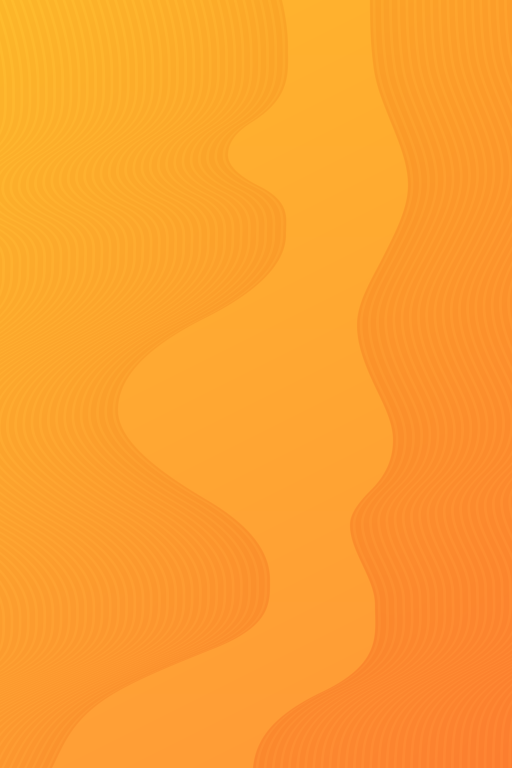
A Shadertoy shader for this background:

```glsl
// Warm orange backdrop: a pale winding band between two fields of fine wavy contour lines.

// Bends of each edge: height, sideways place (both in 1/512 of the width) and slope.
const vec3 leftBends[14] = vec3[14](
    vec3(-60, 262, 0.4), vec3(48, 288, 0), vec3(122, 252, -1.6), vec3(155, 228, 0),
    vec3(186, 259, 2), vec3(234, 286, 0), vec3(318, 205, -2), vec3(410, 118, 0),
    vec3(500, 207, 1.7), vec3(580, 270, 0), vec3(648, 215, -2.5), vec3(690, 120, -1.8),
    vec3(768, 52, -0.5), vec3(830, 40, 0));
const vec3 rightBends[14] = vec3[14](
    vec3(-20, 370, 0), vec3(70, 374, 0.15), vec3(125, 392, 0.4), vec3(185, 408, 0),
    vec3(255, 384, -0.5), vec3(325, 357, 0), vec3(380, 372, 0.45), vec3(440, 393, 0),
    vec3(490, 371, -1), vec3(525, 350, 0), vec3(605, 375, 0), vec3(692, 322, -2.1),
    vec3(768, 253, -0.1), vec3(860, 253, 0));

// Smooth cubic curve through the bends.
float edgeX(float y, vec3 bends[14]) {
    float x = bends[0].y;
    for (int i = 0; i < 13; i++) {
        vec3 a = bends[i], b = bends[i + 1];
        if (y * 512.0 < a.x) break;
        float span = b.x - a.x;
        float t = clamp((y * 512.0 - a.x) / span, 0.0, 1.0);
        float s = 1.0 - t;
        x = mix(a.y, b.y, t * t * (3.0 - 2.0 * t)) + span * t * s * (a.z * s - b.z * t);
    }
    return x / 512.0;
}

// Signed shift that carries the edge onto p along a slightly slanted direction.
float edgeShift(vec2 p, vec3 bends[14]) {
    float shift = 0.0;
    for (int i = 0; i < 10; i++) shift = p.x - edgeX(p.y + 0.15 * shift, bends);
    return shift;
}

float slope(float v) {
    return length(vec2(dFdx(v), dFdy(v)));
}

// Thin repeated strokes, softened only where they crowd below the pixel size.
float contourLines(float shift) {
    float phase = shift / 0.016;
    float blur = slope(phase);
    float stroke = 1.0 - smoothstep(0.16 - 0.65 * blur, 0.16 + 0.65 * blur, abs(fract(phase) - 0.5));
    return mix(stroke, 0.32, smoothstep(0.45, 1.0, blur));
}

// Adds light strokes and a faint dark rim to the side colour.
vec3 contourField(vec3 base, float dist) {
    vec3 strokes = vec3(0.008, 0.024, 0.016) * contourLines(dist);
    return base + strokes - vec3(0.008, 0.012, 0.008) * exp(-max(dist, 0.0) * 14.0);
}

void mainImage(out vec4 fragColor, in vec2 fragCoord) {
    // Canvas width is 1, height is 1.5, measured downward from the top.
    vec2 uv = fragCoord / iResolution.xy;
    vec2 p = vec2(uv.x, 1.5 * (1.0 - uv.y));

    float leftDist = -edgeShift(p, leftBends);
    float rightDist = edgeShift(p, rightBends);

    // Diagonal gradients for the band and the side fields.
    vec3 band = vec3(1.0, 0.715 - 0.03 * p.x - 0.06 * p.y, 0.18 + 0.022 * p.y);
    vec3 field = vec3(0.99, 0.714 - 0.10 * p.x - 0.082 * p.y, 0.16 + 0.016 * p.y);

    // Smooth-edged sides over the band.
    float leftMask = smoothstep(-0.8, 0.8, leftDist / slope(leftDist));
    float rightMask = smoothstep(-0.8, 0.8, rightDist / slope(rightDist));
    vec3 color = mix(band, contourField(field, leftDist), leftMask);
    color = mix(color, contourField(field, rightDist), rightMask);
    fragColor = vec4(color, 1.0);
}
```
